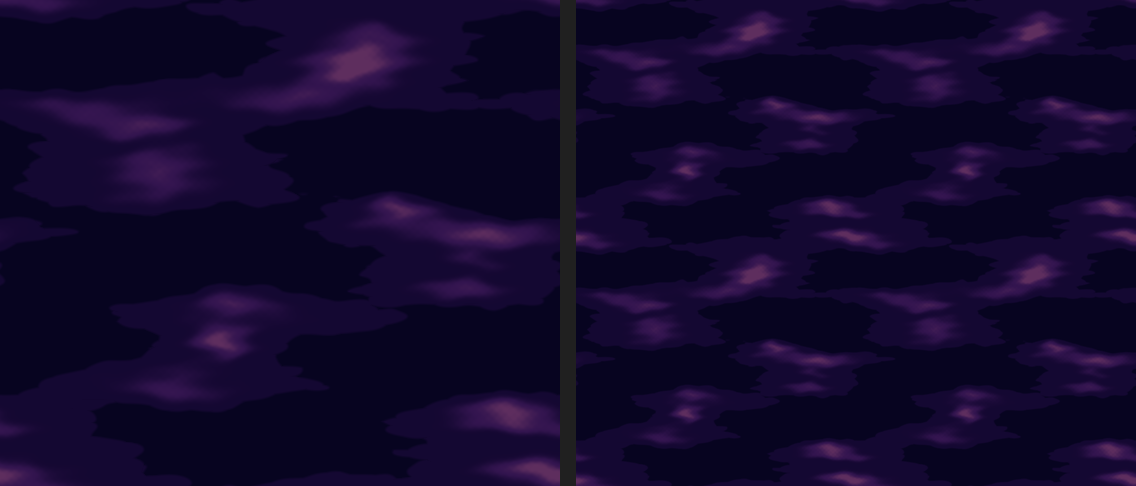
Left: one tile. Right: repeated 2 by 2.
Write a WebGL 1 fragment shader that draws this texture.

```glsl
precision highp float;

uniform vec2 u_resolution;

const float TAU = 6.28318;
const vec3 NIGHT = vec3(0.026, 0.016, 0.125);
const vec3 INDIGO = vec3(0.08, 0.03, 0.195);
const vec3 VIOLET = vec3(0.20, 0.08, 0.31);
const vec3 ROSE = vec3(0.37, 0.18, 0.37);

float hash(float n) {
  return fract(sin(n * 12.9898 + 4.1) * 43758.5);
}

vec2 hash2(vec2 cell) {
  float n = cell.x + cell.y * 57.0;
  return vec2(hash(n), hash(n + 31.7));
}

// Distance to the nearest cell point; wraps after "cells" repeats
float cellular(vec2 p, vec2 cells) {
  vec2 q = p * cells;
  vec2 base = floor(q);
  float nearest = 2.0;
  for (int y = -1; y <= 1; y++) {
    for (int x = -1; x <= 1; x++) {
      vec2 cell = base + vec2(float(x), float(y));
      vec2 point = cell + hash2(mod(cell, cells));
      nearest = min(nearest, length(point - q));
    }
  }
  return nearest;
}

// Layered sines that shear the clouds into ragged strips
vec2 drift(vec2 p) {
  float shear = 0.014 * sin(TAU * (9.0 * p.y + p.x))
              + 0.010 * sin(TAU * (23.0 * p.y - 2.0 * p.x) + 1.3);
  float lift = 0.008 * sin(TAU * (3.0 * p.x + p.y))
             + 0.003 * sin(TAU * (11.0 * p.x - 2.0 * p.y) + 2.0);
  return p + vec2(shear, lift);
}

// Horizontal streak with pointed ends, wrapped around the tile
float streak(vec2 p, vec2 center, vec2 size) {
  vec2 d = abs(fract(p - center + 0.5) - 0.5) / size;
  return exp(-pow(d.x, 1.5) - d.y * d.y);
}

// Five clouds on a wrapping diagonal lattice, each a stack of streaks
float clouds(vec2 p, vec2 scale, float variation) {
  float total = 0.0;
  for (int i = 0; i < 5; i++) {
    float cloud = float(i);
    vec2 middle = vec2(0.60 - 0.4 * cloud, 0.88 - 0.2 * cloud);
    middle += 0.03 * (hash2(vec2(cloud, 3.0)) - 0.5);
    for (int j = 0; j < 5; j++) {
      float layer = float(j) - 2.0;
      float seed = cloud * 7.0 + float(j) * 1.37;
      vec2 offset = vec2(0.22 * (hash(seed) - 0.5),
                         0.042 * layer + 0.02 * (hash(seed + 50.0) - 0.5));
      vec2 size = vec2(mix(0.09, 0.23, hash(seed + 90.0)),
                       mix(0.026, 0.038, hash(seed + 130.0)));
      float strength = mix(1.0, 1.3 * hash(seed + 170.0), variation);
      total += strength * streak(p, middle + offset, size * scale);
    }
  }
  return total;
}

// Cloud shape with edges broken into small flat steps
float cloudBody(vec2 p) {
  float scallops = 0.5 - cellular(p, vec2(15.0, 38.0));
  return clouds(drift(p), vec2(1.0), 0.0) * (1.0 + 0.6 * scallops);
}

// Edge of even softness, from the slope of the field
float bodyMask(vec2 p, float level, float softness) {
  float e = 0.001;
  float f = cloudBody(p);
  vec2 slope = vec2(cloudBody(p + vec2(e, 0.0)),
                    cloudBody(p + vec2(0.0, e))) - f;
  float edge = (f - level) / max(length(slope) / e, 1.0);
  return smoothstep(-softness, softness, edge);
}

void main() {
  vec2 uv = gl_FragCoord.xy / u_resolution;

  float body = bodyMask(uv, 0.27, 0.0035);
  float glow = clouds(drift(uv), vec2(0.53, 0.78), 1.0);

  // Wispy patches and a faint weave in the lit parts
  glow *= 1.0 + 0.35 * (0.5 - cellular(uv, vec2(9.0, 18.0)));
  glow *= 1.0 + 0.03 * sin(TAU * 64.0 * uv.x) * sin(TAU * 56.0 * uv.y);

  vec3 lit = mix(INDIGO, VIOLET, smoothstep(0.10, 0.62, glow));
  lit = mix(lit, ROSE, smoothstep(0.55, 1.35, glow));
  gl_FragColor = vec4(mix(NIGHT, lit, body), 1.0);
}
```
